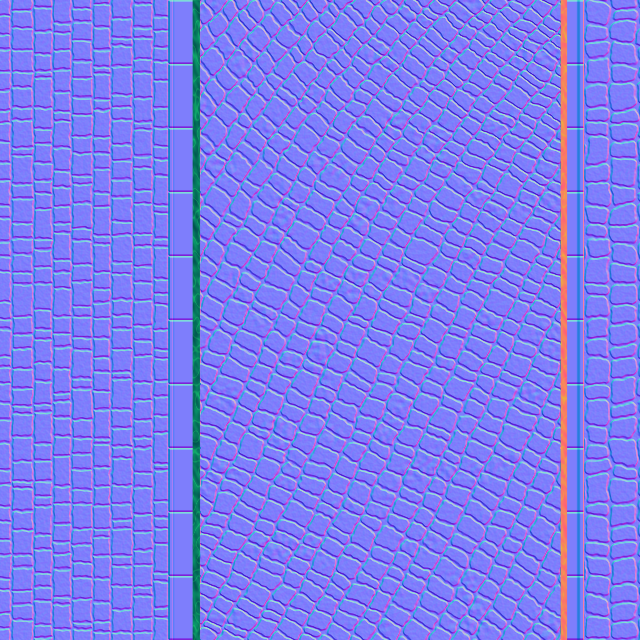
A Shadertoy shader for this texture map:

```glsl
#define KERB_L 0.264
#define WALL_L 0.301
#define ROAD_L 0.3125
#define ROAD_R 0.876
#define WALL_R 0.886
#define KERB_R 0.912
#define KERB_LENGTH 0.1
#define RELIEF 0.0026
#define BEVEL 0.0036
#define ROUGHNESS 0.0003
#define DEBRIS 0.0016
#define SAMPLE_STEP 0.0009

float hash(vec2 p) {
    vec3 q = fract(p.xyx * vec3(0.1031, 0.1030, 0.0973));
    q += dot(q, q.yzx + 33.33);
    return fract((q.x + q.y) * q.z);
}

vec2 randomDir(vec2 cell) {
    float a = 6.2832 * hash(cell + 57.0);
    return vec2(cos(a), sin(a));
}

float gradientNoise(vec2 p) {
    vec2 i = floor(p), f = fract(p);
    vec2 w = f * f * f * (f * (f * 6.0 - 15.0) + 10.0);
    vec2 e = vec2(1, 0);
    float a = dot(randomDir(i), f);
    float b = dot(randomDir(i + e), f - e);
    float c = dot(randomDir(i + e.yx), f - e.yx);
    float d = dot(randomDir(i + 1.0), f - 1.0);
    return mix(mix(a, b, w.x), mix(c, d, w.x), w.y);
}

vec2 warp(vec2 p, float scale) {
    return vec2(gradientNoise(p * scale), gradientNoise(p * scale + 31.7));
}

// Distance to the nearest jittered joint, and the index of the span
vec2 jointSpan(float t, float seed, float jitter) {
    float k = floor(t);
    float lo = k + jitter * (hash(vec2(k, seed)) - 0.5);
    float hi = k + 1.0 + jitter * (hash(vec2(k + 1.0, seed)) - 0.5);
    float id = k + step(hi, t) - step(t, lo);
    return vec2(min(abs(t - lo), abs(t - hi)), id);
}

// Columns of staggered stones with rounded corners
float stones(vec2 p, vec2 size, vec2 jitter, float corner, float seed) {
    vec2 q = p / size;
    vec2 col = jointSpan(q.x, seed, jitter.x);
    float shift = hash(vec2(col.y, seed + 5.0));
    vec2 row = jointSpan(q.y + shift, col.y + seed, jitter.y);
    vec2 d = vec2(col.x, row.x) * size;
    float inside = corner - length(max(corner - d, 0.0));
    float tone = hash(vec2(col.y, row.y) + seed);
    return smoothstep(0.0005, BEVEL, inside) * (0.85 + 0.15 * tone);
}

// Road courses bend with height, joints stay roughly square to them
vec2 roadCoords(vec2 p) {
    float t = p.y - 0.35;
    float lean = 0.45 + 1.2 * t * t;
    return vec2(p.x - 0.45 * p.y - 0.4 * t * t * t, p.y + (p.x - 0.6) * lean);
}

float kerb(vec2 p) {
    float joint = abs(fract(p.y / KERB_LENGTH + 0.5) - 0.5) * KERB_LENGTH;
    float h = smoothstep(0.0, 0.0025, joint);
    h -= 0.25 * (1.0 - smoothstep(0.0, 0.002, abs(p.x - KERB_L - 0.0065)));
    return h + 1.5 * smoothstep(0.901, 0.907, p.x);
}

float height(vec2 p) {
    vec2 fine = 0.0022 * warp(p, 110.0);
    float grain = gradientNoise(p * 150.0) + 0.5 * gradientNoise(p * 290.0);
    float h;
    if (p.x < KERB_L) {
        vec2 q = p + fine + 0.002 * warp(p, 30.0);
        h = stones(q - vec2(0.0191, 0.0), vec2(0.0313, 0.029), vec2(0.2, 0.8), 0.003, 3.0);
        h *= smoothstep(0.0, BEVEL, KERB_L - p.x);
    } else if (p.x > KERB_R) {
        vec2 q = p + fine + 0.009 * warp(p, 24.0);
        h = stones(q - vec2(KERB_R, 0.0), vec2(0.041, 0.031), vec2(0.15, 0.6), 0.008, 11.0);
        h *= smoothstep(0.0, BEVEL, p.x - KERB_R);
    } else if (p.x < ROAD_L || p.x > ROAD_R) {
        return RELIEF * kerb(p);
    } else {
        vec2 q = roadCoords(p + fine + 0.006 * warp(p, 27.0));
        h = stones(q, vec2(0.040, 0.028), vec2(0.35, 0.5), 0.007, 23.0);
        float clumps = smoothstep(0.05, 0.4, gradientNoise(p * 17.0 + 9.0));
        h += DEBRIS / RELIEF * clumps * gradientNoise(p * 95.0);
    }
    return RELIEF * h + ROUGHNESS * grain;
}

float band(float x, float lo, float hi, float blur) {
    return smoothstep(lo - blur, lo + blur, x) * (1.0 - smoothstep(hi - blur, hi + blur, x));
}

void mainImage(out vec4 fragColor, in vec2 fragCoord) {
    vec2 p = fragCoord / iResolution.xy;
    float blur = 0.7 / iResolution.x;

    // Surface slope to normal colour
    vec2 e = vec2(SAMPLE_STEP, 0.0);
    vec2 slope = vec2(height(p + e) - height(p - e), height(p + e.yx) - height(p - e.yx));
    vec3 normal = normalize(vec3(-slope / (2.0 * SAMPLE_STEP), 1.0));
    vec3 color = (0.5 + 0.5 * normal) * 0.99;

    // Steep kerb walls with streaked stone
    float streak = gradientNoise(vec2(p.x * 130.0 + p.y * 45.0, p.y * 60.0));
    float crack = 1.0 - smoothstep(0.0, 0.12, abs(gradientNoise(p * vec2(90.0, 50.0))));
    vec3 green = vec3(0.02, 0.46, 0.36) + vec3(0.04, 0.25, 0.1) * streak;
    green += vec3(0.03, 0.12, 0.02) * crack;
    vec3 orange = vec3(0.98, 0.47, 0.40) + vec3(-0.05, 0.22, -0.15) * streak;
    orange += vec3(-0.03, 0.10, -0.08) * crack;
    color = mix(color, green, band(p.x, WALL_L, ROAD_L, blur));
    color = mix(color, orange, band(p.x, ROAD_R, WALL_R, blur));

    fragColor = vec4(clamp(color, 0.0, 1.0), 1.0);
}
```
